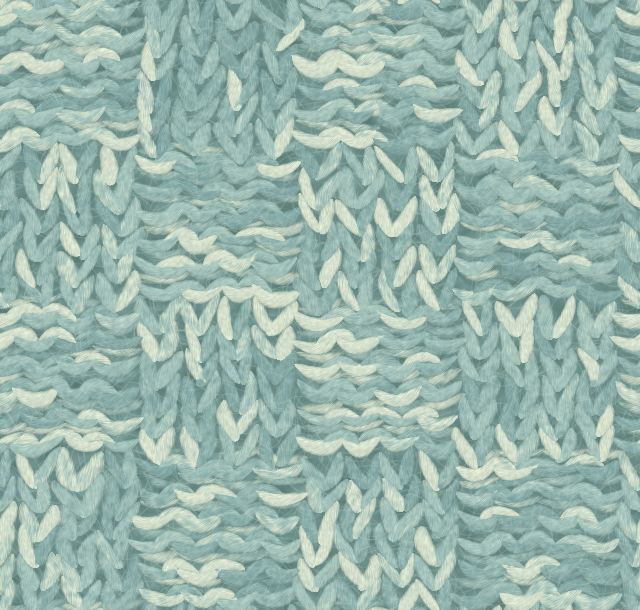
Give the GLSL for this texture, as a Shadertoy shader.

```glsl
// Basket-weave knit: blocks of V stitches alternating with purl ridges in fuzzy marled yarn.

const vec2 STITCHES = vec2(16.0, 24.0);   // stitches across, rows down
const vec2 BLOCK = vec2(4.0, 6.0);        // stitches and rows in one block
const vec2 SHIFT = vec2(0.55, 0.0);       // offset of the blocks, in stitches
const float ROW_HEIGHT = 0.635;           // row height over stitch width
const float JITTER = 0.13;                // random offset of each strand
const float WARP = 0.34;                  // unevenness of the whole fabric
const float CREAM_START = 0.58;           // yarn tone where cream begins
const float CREAM_FULL = 0.74;
const float EDGE_SOFTNESS = 0.22;         // blur where strands meet, in height
const vec2 HAIR_CELLS = vec2(28.0, 27.0);
const int HAIR_LAYERS = 4;
const float HAIR_OPACITY = 0.20;
const float VEIL_OPACITY = 0.16;

// Strand shapes: bend, half length, radius, fall of the height along the strand
const vec4 LEG = vec4(0.16, 0.53, 0.185, 0.22);
const vec4 SMILE = vec4(0.75, 0.60, 0.180, 0.0);
const vec4 FROWN = vec4(-0.75, 0.54, 0.175, 0.0);
const vec4 BACK = vec4(0.35, 0.60, 0.190, 0.0);
const float LEG_ANGLE = 1.15;

const vec3 GAP = vec3(0.34, 0.47, 0.45);
const vec3 BLUE_DEEP = vec3(0.50, 0.645, 0.635);
const vec3 BLUE_PALE = vec3(0.645, 0.765, 0.735);
const vec3 CREAM = vec3(0.855, 0.89, 0.81);
const vec3 HAIR = vec3(0.74, 0.82, 0.76);

vec3 hash3(vec2 cell, float seed) {
    vec3 q = fract((cell.xyx + seed * vec3(17.3, 41.7, 29.1)) * vec3(0.1031, 0.1030, 0.0973));
    q += dot(q, q.yxz + 33.33);
    return fract((q.xxy + q.yzz) * q.zyx);
}

float cornerSlope(vec2 cell, vec2 offset, vec2 period) {
    float angle = 6.2832 * hash3(mod(cell, period), 7.0).x;
    return dot(vec2(cos(angle), sin(angle)), offset);
}

// Gradient noise that wraps after a whole period
float noise(vec2 p, vec2 period) {
    vec2 i = floor(p), f = p - i;
    vec2 u = f * f * f * (f * (f * 6.0 - 15.0) + 10.0);
    vec2 x = vec2(1.0, 0.0);
    return mix(mix(cornerSlope(i, f, period),
                   cornerSlope(i + x, f - x, period), u.x),
               mix(cornerSlope(i + x.yx, f - x.yx, period),
                   cornerSlope(i + 1.0, f - 1.0, period), u.x), u.y);
}

// Lays one curved piece of yarn over what is already there
void layStrand(vec2 q, float angle, vec4 shape, float lift, vec2 cell, float seed,
               inout float top, inout vec3 color) {
    vec3 rnd = hash3(cell, seed);
    q += (rnd.xy - 0.5) * JITTER;
    angle += (rnd.z - 0.5) * 0.34;
    float c = cos(angle), s = sin(angle);
    vec2 yarn = vec2(c * q.x + s * q.y, c * q.y - s * q.x);
    yarn.y -= shape.x * yarn.x * yarn.x;
    float along = yarn.x / shape.y;
    float taper = sqrt(max(1.0 - along * along * along * along, 0.001));
    float across = yarn.y / (shape.z * (0.88 + 0.24 * rnd.y) * taper);
    if (abs(along) >= 1.0 || abs(across) > 1.4) return;

    // Twisted fibres and rounded height
    vec2 spun = rnd.xy * 50.0;
    float fibre = noise(vec2(yarn.x * 5.0, yarn.y * 32.0 - yarn.x * 15.0) + spun, vec2(64.0));
    float blotch = noise(yarn * vec2(4.0, 7.0) + spun.yx, vec2(64.0));
    float height = 1.0 - across * across + lift - 0.35 * along * along
                 - shape.w * along + 0.14 * fibre + 0.2 * blotch;

    // Colour runs shared by neighbouring stitches
    float run = hash3(vec2(floor(cell.x * 0.5), cell.y), 3.0).x;
    float tone = 0.65 * hash3(cell, seed + 5.0).y + 0.35 * run + 0.05 * fibre + 0.12 * blotch;
    vec3 dye = mix(BLUE_DEEP, BLUE_PALE, smoothstep(0.1, 0.6, tone + 0.2 * blotch));
    dye = mix(dye, CREAM, smoothstep(CREAM_START, CREAM_FULL, tone));
    dye *= 1.0 + 0.10 * fibre + 0.05 * c * across;
    dye = mix(GAP, dye, smoothstep(-0.55, 0.75, height));

    color = mix(color, dye, smoothstep(-EDGE_SOFTNESS, EDGE_SOFTNESS, height - top));
    top = max(top, height);
}

// Coverage of loose curved hairs scattered over a wrapping grid
float looseHairs(vec2 uv, float seed) {
    vec2 p = uv * HAIR_CELLS;
    float pixel = HAIR_CELLS.x / iResolution.x;
    float cover = 0.0;
    for (int j = -1; j <= 1; j++)
    for (int i = -1; i <= 1; i++) {
        vec2 cell = floor(p) + vec2(i, j);
        vec3 rnd = hash3(mod(cell, HAIR_CELLS), seed);
        vec2 q = p - cell - rnd.xy;
        float c = cos(rnd.z * 6.2832), s = sin(rnd.z * 6.2832);
        q = vec2(c * q.x + s * q.y, c * q.y - s * q.x);
        float d = abs(q.y - (rnd.x - 0.5) * 1.6 * q.x * q.x);
        float line = 1.0 - smoothstep(0.008, 0.008 + pixel, d);
        cover = max(cover, line * (1.0 - smoothstep(0.4, 0.9, abs(q.x))));
    }
    return cover;
}

void mainImage(out vec4 fragColor, in vec2 fragCoord) {
    vec2 uv = fragCoord / iResolution.xy;
    vec2 p = uv * STITCHES + SHIFT;
    vec2 halfGrid = STITCHES * 0.5;
    p += WARP * vec2(noise(p * 0.5, halfGrid), noise(p * 0.5 + vec2(3.4, 5.7), halfGrid));

    // Shaded depth behind the stitches
    float haze = 0.5 + noise(p * 2.0, STITCHES * 2.0);
    vec3 color = mix(GAP, BLUE_DEEP, 0.7 * clamp(haze, 0.0, 1.0));
    float top = 0.0;

    // Nearby stitches: two legs of a V, or arcs of a ridge over a sunken strand
    for (int j = -1; j <= 1; j++)
    for (int i = -1; i <= 1; i++) {
        vec2 cell = floor(p) + vec2(i, j);
        vec2 q = (p - cell - 0.5) * vec2(1.0, ROW_HEIGHT);
        cell = mod(cell, STITCHES);
        vec2 block = floor(cell / BLOCK);
        if (mod(block.x + block.y, 2.0) < 0.5) {
            vec2 mirrored = vec2(-q.x, q.y);
            layStrand(q - vec2(0.25, 0.0), LEG_ANGLE, LEG, 0.0, cell, 1.0, top, color);
            layStrand(mirrored - vec2(0.25, 0.0), LEG_ANGLE, LEG, 0.0, cell, 2.0, top, color);
        } else {
            layStrand(q - vec2(0.1, 0.36), 0.0, BACK, -0.55, cell, 4.0, top, color);
            if (mod(cell.x, BLOCK.x) < BLOCK.x - 1.5)
                layStrand(q - vec2(0.5, 0.20), 0.0, FROWN, -0.1, cell, 1.0, top, color);
            layStrand(q + vec2(0.0, 0.10), 0.0, SMILE, 0.08, cell, 2.0, top, color);
        }
    }

    // Soft fuzz, then single hairs
    float veil = 0.5 + noise(p * vec2(1.0, 0.5), STITCHES * vec2(1.0, 0.5));
    color = mix(color, BLUE_PALE, VEIL_OPACITY * clamp(veil, 0.0, 1.0));
    color *= 1.0 + 0.07 * noise(uv * 140.0, vec2(140.0));
    for (int k = 0; k < HAIR_LAYERS; k++)
        color = mix(color, HAIR, HAIR_OPACITY * looseHairs(uv, 11.0 + float(k)));

    fragColor = vec4(color, 1.0);
}
```
